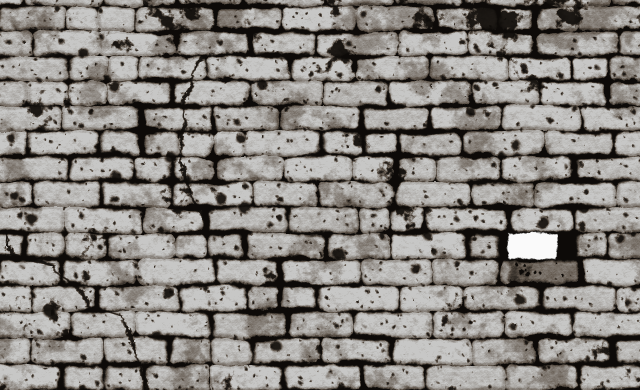
Reproduce this texture procedurally as a Shadertoy shader.

```glsl
const float COURSES = 15.23;             // brick rows down the canvas
const float BRICK_LENGTH = 2.85;         // in course heights
const float BOND_PHASE = 0.40;
const float SPLIT_CHANCE = 0.13;         // bricks cut into two halves
const float JOINT_GAP = 0.035;
const float GAP_VARIATION = 0.065;
const float PIT_SIZE = 0.20;
const float CRACK_WIDTH = 0.055;
const vec2 HOLE_CENTER = vec2(20.8, 9.5);
const vec2 HOLE_HALF = vec2(0.98, 0.50);
const vec3 SOOT = vec3(0.05, 0.04, 0.03);
const vec3 UMBER = vec3(0.38, 0.34, 0.30);
const vec3 PAINT = vec3(0.78, 0.78, 0.775);
const vec3 DAYLIGHT = vec3(0.98);

float hash(vec2 p) {
    return fract(sin(dot(p, vec2(127.1, 311.7))) * 43758.5);
}

// Layered, rotated sines, roughly -1 to 1
float ripple(vec2 p) {
    float sum = 0.0, gain = 0.8;
    for (int i = 0; i < 5; i++) {
        sum += gain * sin(p.x + sin(p.y * 1.3)) * sin(p.y + sin(p.x * 1.7));
        p = mat2(1.6, 1.2, -1.2, 1.6) * p + 3.7;
        gain *= 0.6;
    }
    return sum;
}

// Cellular noise: distance to the nearest point, and its random value
vec2 cellular(vec2 p) {
    vec2 cell = floor(p), nearest = vec2(9.0, 0.0);
    for (int y = -1; y <= 1; y++)
    for (int x = -1; x <= 1; x++) {
        vec2 id = cell + vec2(x, y);
        vec2 point = id + vec2(hash(id), hash(id + 19.3));
        float dist = length(p - point);
        if (dist < nearest.x) nearest = vec2(dist, hash(id + 41.7));
    }
    return nearest;
}

float boxDistance(vec2 p, vec2 halfSize) {
    vec2 a = abs(p) - halfSize;
    return length(max(a, 0.0)) + min(max(a.x, a.y), 0.0);
}

// Depth inside a rounded brick, zero at the joint centre line
float brickDepth(vec2 p, out vec2 id) {
    id.y = floor(p.y);
    float u = p.x / BRICK_LENGTH - BOND_PHASE - 0.5 * step(mod(id.y, 2.0), 0.5);
    u += 0.07 * sin(u * 2.3 + id.y * 5.1);
    id.x = floor(u);
    float f = fract(u), edge = min(f, 1.0 - f);
    if (hash(id) < SPLIT_CHANCE) {
        edge = min(edge, abs(f - 0.5));
        id.x += 0.5 * step(0.5, f);
    }
    float fy = fract(p.y);
    vec2 inset = vec2(edge * BRICK_LENGTH, min(fy, 1.0 - fy));
    return 0.25 - length(max(0.25 - inset, 0.0));
}

// Line of even width where the field crosses zero
float crackMask(float field, float pixel, float width) {
    float slope = length(vec2(dFdx(field), dFdy(field))) / pixel;
    return 1.0 - smoothstep(width - pixel, width + pixel, abs(field) / max(slope, 0.5));
}

void mainImage(out vec4 fragColor, in vec2 fragCoord) {
    float pixel = COURSES / iResolution.y;
    vec2 q = vec2(fragCoord.x, iResolution.y - fragCoord.y) * pixel;
    q.y += 0.17 * sin(q.y * 0.21) - 0.26;

    // Uneven laying and ragged edges
    float rough = ripple(q * 4.3);
    vec2 wall = q + 0.06 * vec2(ripple(q * 0.9), ripple(q * 0.8 + 7.0)) + 0.022 * rough;
    vec2 id;
    float depth = brickDepth(wall, id);
    float fy = fract(wall.y);

    // Plaster relief lit from above, with a tint per brick
    float tone = 0.75 + 0.09 * (hash(id + 5.0) - 0.5);
    tone += 0.11 * (ripple(q * 3.1 + vec2(0.0, 0.12)) - ripple(q * 3.1));
    tone += 0.04 * ripple(q * 9.0);
    tone -= 0.13 * smoothstep(0.72, 1.0, fy) - 0.05 * smoothstep(0.3, 0.12, fy);

    // Mortar, soot around it, and open gaps
    float patchy = ripple(q * 0.63 + 11.0) + 0.5 * ripple(q * 2.1 + 4.0);
    float soot = smoothstep(-0.2, 1.1, patchy + 0.3 * rough);
    tone -= 0.13 * (1.0 - smoothstep(0.06, 0.17, depth));
    tone -= 0.55 * soot * (1.0 - smoothstep(0.03, 0.24, depth));
    float gap = JOINT_GAP + GAP_VARIATION * patchy + 0.012 * smoothstep(3.0, 14.0, q.x);
    tone *= smoothstep(gap - 0.03 - pixel * 0.5, gap + 0.03 + pixel * 0.5, depth);

    // Broad grime and black stains, heaviest along the top
    float top = exp(-0.55 * max(q.y, 0.0)) * smoothstep(3.0, 9.0, q.x);
    float grime = ripple(q * 0.9 + 23.0) + 0.35 * rough;
    tone -= 0.24 * smoothstep(0.05, 1.1, grime + 0.7 * top);
    float stain = ripple(q * 0.75 + 31.0) + 0.2 * rough + 0.75 * top;
    tone *= 1.0 - 0.92 * smoothstep(0.95, 1.3, stain);

    // Pits at three scales
    for (int i = 0; i < 3; i++) {
        float scale = 0.8 * exp2(float(i));
        vec2 pit = cellular((q + 0.05 * rough) * scale + float(i) * 17.0);
        float radius = PIT_SIZE * pow(pit.y, 5.0);
        float blur = 0.03 + pixel * scale;
        tone *= 1.0 - 0.9 * smoothstep(0.02, 0.06, radius) * (1.0 - smoothstep(radius - blur, radius + blur, pit.x));
    }

    // Stepped crack at lower left, bowed crack higher up
    float stepped = 0.2 + 0.3 * (q.y - 9.0) + 1.5 * smoothstep(9.8, 10.3, q.y)
        + 0.9 * smoothstep(10.3, 11.4, q.y) + 1.3 * smoothstep(11.8, 12.2, q.y);
    float bowed = 7.05 + 0.085 * (q.y - 5.3) * (q.y - 5.3);
    float wander = 0.12 * ripple(q * 1.6);
    float width = CRACK_WIDTH * (1.0 + 0.5 * sin(q.y * 4.0));
    float crack = crackMask(q.x - stepped + wander, pixel, width) * step(9.0, q.y);
    float upper = crackMask(q.x - bowed + wander, pixel, width) * step(2.0, q.y) * step(q.y, 8.9);
    tone *= 1.0 - 0.92 * max(crack, upper);

    // Missing brick: dark jambs, sooty sill, daylight behind
    vec2 h = q - HOLE_CENTER + 0.05 * rough;
    tone -= 0.36 * (1.0 - smoothstep(-0.1, 0.15, boxDistance(h - vec2(0.5, 1.05), vec2(1.4, 0.42))));
    tone *= smoothstep(-0.08, 0.12, boxDistance(h - vec2(0.18, 0.02), vec2(1.55, 0.55)));
    float opening = boxDistance(h, HOLE_HALF - 0.12) - 0.12;

    vec3 color = mix(SOOT, UMBER, clamp(tone / 0.35, 0.0, 1.0));
    color = mix(color, PAINT, clamp((tone - 0.35) / 0.43, 0.0, 1.0));
    color = mix(DAYLIGHT, color, smoothstep(-pixel, pixel, opening));
    fragColor = vec4(color, 1.0);
}
```
